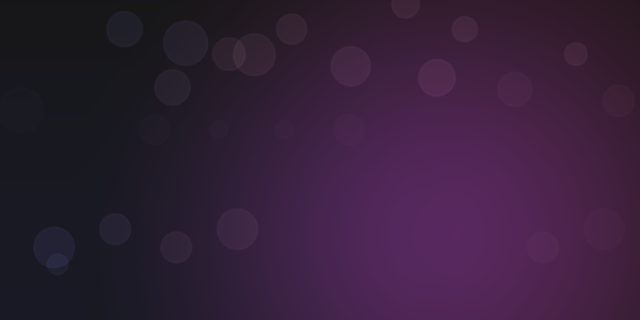
Write a Shadertoy shader that draws this background.

```glsl
// Violet glow on a dark backdrop, with faint translucent bokeh discs.

// Light of one soft-edged disc with a thin brighter rim; bluish on the left.
vec3 bokeh(vec2 p, vec2 center, float radius, float strength) {
    float px = 1.0 / iResolution.y;
    float d = length(p - center) - radius;
    float fill = 1.0 - smoothstep(-px, px, d);
    float rim = 1.0 - smoothstep(0.0, 0.004 + px, abs(d + 0.003));
    float warmth = smoothstep(-0.05, 0.05, center.x - 0.25 - 0.4 * center.y);
    vec3 tint = mix(vec3(0.040, 0.038, 0.072), vec3(0.060, 0.040, 0.050), warmth);
    return tint * strength * (fill + 0.2 * rim);
}

// Dark base plus the large violet glow.
vec3 backdrop(vec2 p) {
    vec3 left = mix(vec3(0.095, 0.098, 0.140), vec3(0.088, 0.088, 0.092), p.y * p.y);
    vec3 right = vec3(0.125, 0.085, 0.100);
    vec3 base = mix(left, right, smoothstep(0.3, 1.9, p.x));
    float glow = 1.0 - smoothstep(0.0, 1.2, length(p - vec2(1.40, 0.27)));
    return base + vec3(0.225, 0.070, 0.262) * pow(vec3(glow), vec3(1.0, 1.0, 1.12));
}

void mainImage(out vec4 fragColor, in vec2 fragCoord) {
    vec2 p = fragCoord / iResolution.y;
    vec3 color = backdrop(p);

    // Upper band: even discs ride a wave, odd ones sink to the right
    for (int i = 0; i < 12; i++) {
        float n = float(i);
        bool odd = i % 2 == 1;
        float x = 0.411 + 0.1354 * n + 0.044 * cos(1.4 * n - 2.1);
        float y = odd ? 0.883 - 0.018 * n : 0.909 - 0.078 * sin(0.7854 * n);
        float radius = 0.065 - 0.002 * n + (odd ? 0.008 : -0.008);
        float strength = odd && i > 8 ? 0.4 : 0.85;
        color += bokeh(p, vec2(x, y), radius, strength);
    }

    // Lower band, left open around the glow
    for (int i = 0; i < 10; i++) {
        float n = float(i);
        vec2 center = vec2(0.169 + 0.191 * n, i % 2 == 0 ? 0.227 : 0.284);
        float strength = step(0.4, abs(center.x - 1.2)) * (1.0 - 0.4 * center.x);
        color += bokeh(p, center, 0.055 + 0.010 * cos(2.094 * n), strength);
    }

    // Barely visible discs across the middle
    for (int i = 0; i < 4; i++) {
        float n = float(i);
        vec2 center = vec2(0.482 + 0.203 * n, 0.595);
        color += bokeh(p, center, 0.036 + 0.013 * cos(2.094 * n), 0.2);
    }

    // Lone discs at the left
    color += bokeh(p, vec2(0.539, 0.727), 0.057, 0.85);
    color += bokeh(p, vec2(0.065, 0.654), 0.073, 0.2);
    color += bokeh(p, vec2(0.180, 0.174), 0.034, 0.7);

    fragColor = vec4(color, 1.0);
}
```
